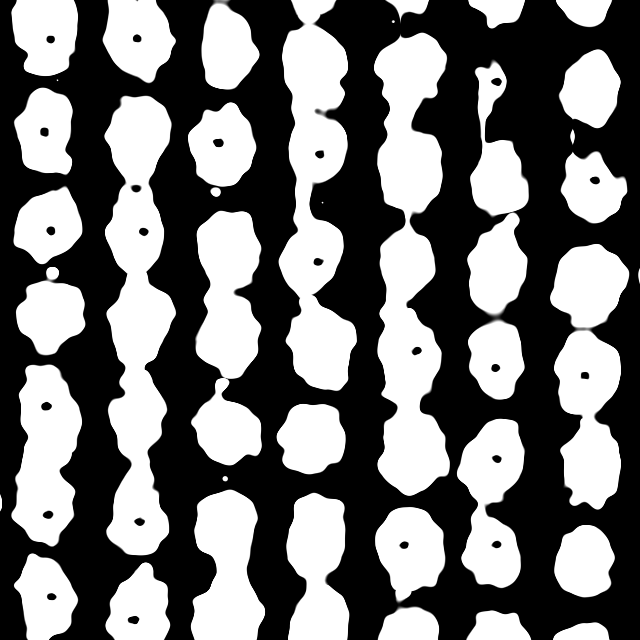
A three.js fragment shader for this pattern:

```glsl
// Columns of ragged white blots on black, partly fused, with pinholes and specks.
varying vec2 vUv;

float hash(vec2 p) {
  return fract(sin(dot(p, vec2(127.1, 311.7))) * 43758.5453);
}

float noise(vec2 p) {
  vec2 i = floor(p), f = fract(p);
  f = f * f * (3.0 - 2.0 * f);
  return mix(mix(hash(i), hash(i + vec2(1.0, 0.0)), f.x),
             mix(hash(i + vec2(0.0, 1.0)), hash(i + vec2(1.0, 1.0)), f.x), f.y);
}

float ellipse(vec2 p, vec2 r) {
  return (length(p / r) - 1.0) * min(r.x, r.y);
}

float segment(vec2 p, vec2 a, vec2 b) {
  vec2 d = b - a;
  return length(p - a - d * clamp(dot(p - a, d) / dot(d, d), 0.0, 1.0));
}

float smoothUnion(float a, float b, float k) {
  float h = max(k - abs(a - b), 0.0) / k;
  return min(a, b) - h * h * k * 0.25;
}

void main() {
  vec2 pitch = vec2(0.141, 0.1484);
  vec2 p = vec2(vUv.x, 1.0 - vUv.y);

  // Each column sits a little lower than the one to its left
  float column = floor((p.x - 0.0035) / pitch.x);
  vec2 first = vec2(0.074 + column * pitch.x, 0.052 + column * 0.015);
  float row = floor((p.y - first.y) / pitch.y + 0.5);

  float shape = 1.0;
  float hole = 1.0;
  for (int j = -1; j <= 1; j++) {
    vec2 id = vec2(column, row + float(j));
    vec2 jitter = vec2(hash(id + 3.1), hash(id + 7.7)) - 0.5;
    vec2 q = p - first - vec2(0.0, id.y * pitch.y) - jitter * vec2(0.012, 0.016);

    // Blot, now and then stunted
    vec2 radius = vec2(0.043, 0.055) + vec2(0.010, 0.016) * vec2(hash(id + 11.3), hash(id + 17.9));
    if (hash(id + 23.5) < 0.07) radius = vec2(0.016, 0.030);
    shape = smoothUnion(shape, ellipse(q, radius), 0.012);

    // Neck running down to the next blot
    if (hash(id + 29.2) < 0.38) {
      float x = mix(-0.026, 0.010, hash(id + 31.4));
      float neck = segment(q, vec2(x, 0.0), vec2(x, pitch.y)) - mix(0.007, 0.019, hash(id + 37.6));
      shape = smoothUnion(shape, neck, 0.012);
    }

    // Speck in the gap
    vec2 speck = vec2(0.04 * hash(id + 41.8) - 0.02, pitch.y * 0.5);
    if (hash(id + 43.3) < 0.35) shape = min(shape, length(q - speck) - 0.009);

    // Pinhole near the middle
    vec2 pin = 0.024 * (vec2(hash(id + 47.1), hash(id + 53.9)) - 0.5);
    if (hash(id + 59.7) < 0.38) hole = min(hole, ellipse(q - pin, vec2(0.0075, 0.0062)));
  }

  // Ragged outline: broad swells plus fine nibbles
  shape += 0.018 * (noise(p * 19.0) - 0.5) + 0.015 * (noise(p * 47.0 + 9.0) - 0.5);
  hole += 0.003 * (noise(p * 150.0) - 0.5);
  shape = max(shape, -hole);

  gl_FragColor = vec4(vec3(1.0 - smoothstep(-0.001, 0.001, shape)), 1.0);
}
```
